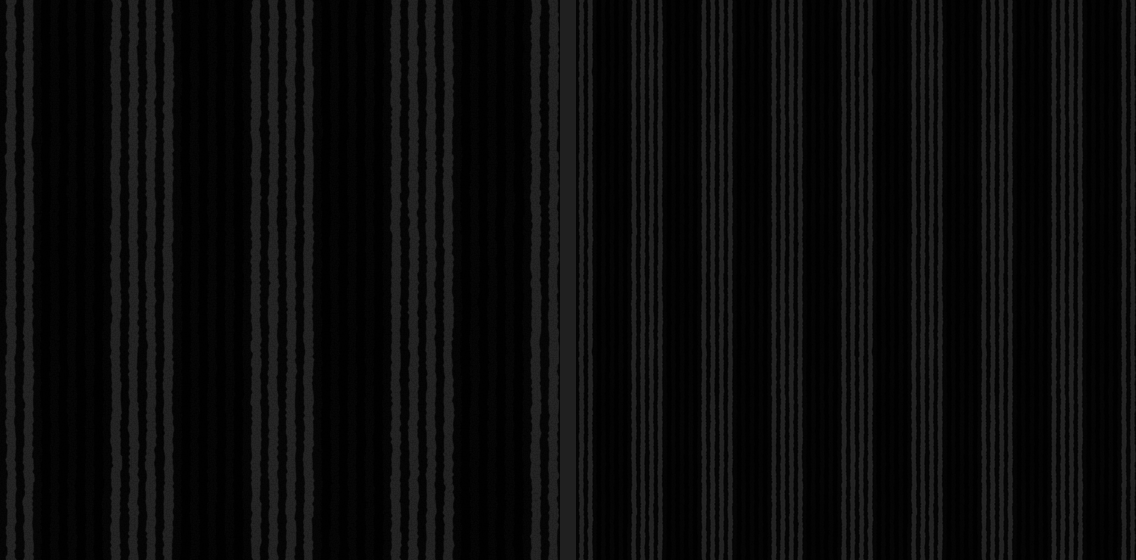
Left: one tile. Right: repeated 2 by 2.
This pattern is drawn by a WebGL 2 fragment shader. Its source:

```glsl
#version 300 es
precision highp float;
// Ribbed dark cloth: vertical stripes in groups of four light ribs, then four
// black ones, over a faint charcoal ground. Rib edges are frayed by layered
// wrapping noise and the pile is cellular grain, so the tile has no seam.

#define REPEATS 4.0        // groups across the canvas
#define RIBS 8.0           // ribs in a group, half of them light
#define RIB_CENTRE 0.625   // position of the first rib, in rib pitches
#define HALF_WIDTH 0.265   // half of a rib, in rib pitches
#define WANDER 0.05        // slow sideways drift of a rib
#define FRAY 0.15          // fine raggedness of each edge
#define GRAIN_CELLS 320.0  // pile tufts across the canvas
#define LIGHT_GREY 0.130
#define GROUND_GREY 0.016
#define BLACK_GREY 0.002

uniform vec2 u_resolution;
out vec4 fragColor;

const float TAU = 6.2831853;

float hash(vec2 p) {
  vec3 q = fract(p.xyx * vec3(0.1031, 0.1030, 0.0973));
  q += dot(q, q.yzx + 33.33);
  return fract((q.x + q.y) * q.z);
}

// Smooth noise along y in -0.5..0.5, one row per id, wrapping over 0..1.
float edgeNoise(float id, float y, float cells) {
  float t = y * cells;
  float i = floor(t);
  float f = t - i;
  float a = hash(vec2(id + cells, mod(i, cells)));
  float b = hash(vec2(id + cells, mod(i + 1.0, cells)));
  return mix(a, b, f * f * (3.0 - 2.0 * f)) - 0.5;
}

// Distance to the nearest tuft centre, wrapping over the unit square.
float cellular(vec2 uv, float cells) {
  vec2 p = uv * cells;
  vec2 base = floor(p);
  float nearest = 2.0;
  for (int y = -1; y <= 1; y++) {
    for (int x = -1; x <= 1; x++) {
      vec2 cell = base + vec2(x, y);
      vec2 id = mod(cell, cells);
      vec2 tuft = cell + vec2(hash(id + 7.0), hash(id.yx + 411.0));
      nearest = min(nearest, distance(p, tuft));
    }
  }
  return nearest;
}

void main() {
  vec2 uv = gl_FragCoord.xy / u_resolution;
  float ribCount = REPEATS * RIBS;

  // Nearest rib, and which of its two edges is closer.
  float across = uv.x * ribCount - RIB_CENTRE;
  float rib = floor(across + 0.5);
  float offset = across - rib;
  float ribId = mod(rib, ribCount);
  float edgeId = ribId * 2.0 + step(0.0, offset) + 100.0;
  float isLight = 1.0 - step(RIBS * 0.5, mod(ribId + 2.0, RIBS));

  // Pile grain, centred near zero.
  float grain = 0.5 - cellular(uv, GRAIN_CELLS);

  // Drifting rib with frayed edges.
  offset += WANDER * (edgeNoise(ribId, uv.y, 22.0) + edgeNoise(ribId, uv.y, 47.0));
  float fray = 0.4 * edgeNoise(edgeId, uv.y, 71.0)
             + 0.6 * edgeNoise(edgeId, uv.y, 190.0)
             + 0.3 * grain;
  float dist = abs(offset) - HALF_WIDTH + FRAY * fray;
  float softness = 0.02 + 0.6 * ribCount / u_resolution.x;
  float inside = 1.0 - smoothstep(-softness, softness, dist);

  // Slow, wrapping unevenness of the dye.
  float mottle = sin(TAU * (uv.y + 2.0 * uv.x)) * 0.6
               + sin(TAU * (3.0 * uv.y - uv.x) + 1.7) * 0.4;

  float light = LIGHT_GREY + 0.045 * grain + 0.003 * mottle;
  float ground = GROUND_GREY + 0.022 * grain + 0.003 * mottle;
  float black = BLACK_GREY + 0.004 * grain;
  float grey = mix(ground, mix(black, light, isLight), inside);
  fragColor = vec4(vec3(max(grey, 0.0)), 1.0);
}
```
